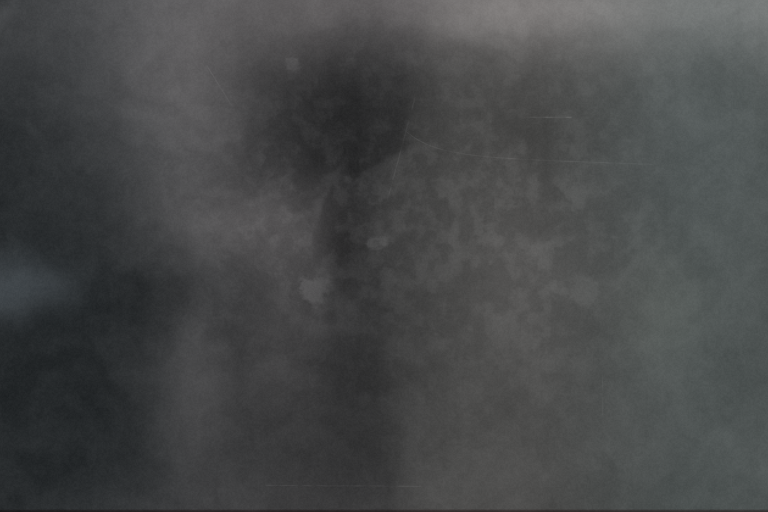
Reproduce this texture procedurally as a Shadertoy shader.

```glsl
// A worn, dark metal sheet: broad soft reflections over a blue-black left side
// and a grey-green right side, built from warped Gaussian glows, then finished
// with fractal stains, ragged scuffs, broken hairline scratches and fine grain.

const vec3 DARK_LEFT   = vec3(0.142, 0.155, 0.162);
const vec3 DARK_MIDDLE = vec3(0.192, 0.193, 0.196);
const vec3 GREY_RIGHT  = vec3(0.296, 0.295, 0.291);
const vec3 GREEN_RIGHT = vec3(0.306, 0.328, 0.325);
const vec3 WARM_LIGHT  = vec3(1.04, 0.98, 0.98);
const vec3 COOL_LIGHT  = vec3(0.92, 1.00, 1.08);
const vec3 OLIVE_LIGHT = vec3(1.00, 1.06, 0.88);
const float WARP_AMOUNT    = 0.075;
const float STAIN_AMOUNT   = 0.060;
const float WORN_AMOUNT    = 0.026;
const float GRAIN_AMOUNT   = 0.036;
const float SCRATCH_AMOUNT = 0.060;
const float SCRATCH_WIDTH  = 0.0013;

float hash(vec2 p) {
    vec3 q = fract(vec3(p.xyx) * 0.1031);
    q += dot(q, q.yzx + 33.33);
    return fract((q.x + q.y) * q.z);
}

float noise(vec2 p) {
    vec2 i = floor(p), f = fract(p);
    f = f * f * (3.0 - 2.0 * f);
    return mix(mix(hash(i), hash(i + vec2(1, 0)), f.x),
               mix(hash(i + vec2(0, 1)), hash(i + vec2(1, 1)), f.x), f.y);
}

float fbm(vec2 p) {
    float sum = 0.0, amp = 0.5;
    for (int i = 0; i < 5; i++) {
        sum += amp * noise(p);
        p = mat2(1.6, 1.2, -1.2, 1.6) * p + 7.3;
        amp *= 0.5;
    }
    return sum;
}

float glow(vec2 p, vec2 center, vec2 radius) {
    vec2 d = (p - center) / radius;
    return exp(-dot(d, d));
}

float lineMask(float dist) {
    float w = max(SCRATCH_WIDTH, 0.7 / iResolution.y);
    return exp(-dist * dist / (w * w));
}

float scratch(vec2 p, vec2 a, vec2 b) {
    vec2 ab = b - a;
    float t = clamp(dot(p - a, ab) / dot(ab, ab), 0.0, 1.0);
    return lineMask(length(p - a - ab * t)) * smoothstep(0.15, 0.8, noise(p * 70.0));
}

// Large reflections and shadows
vec3 reflections(vec2 p) {
    float upper = smoothstep(0.45, 0.7, p.y);
    float edge = 0.755 + 0.21 * max(p.y - 0.62, 0.0);
    float right = mix(smoothstep(-0.12, 0.20, p.x - edge),
                      smoothstep(-0.02, 0.03, p.x - edge), mix(0.12, 0.35, upper));
    vec3 left = mix(DARK_LEFT, DARK_MIDDLE, smoothstep(0.1, 0.65, p.x));
    vec3 col = mix(left, mix(GREY_RIGHT, GREEN_RIGHT, smoothstep(1.0, 1.4, p.x)), right);

    // Bright upper border
    float top = mix(0.07, 0.18, smoothstep(0.3, 0.7, p.x)) - 0.035 * right;
    col += WARM_LIGHT * top * exp(-pow((1.0 - p.y) / 0.12, 2.0));

    // Light on the left half
    col += WARM_LIGHT * (0.170 * glow(p, vec2(0.36, 0.82), vec2(0.16, 0.27))
                       + 0.060 * glow(p, vec2(0.10, 0.85), vec2(0.22, 0.22))
                       + 0.120 * glow(p, vec2(0.52, 0.565), vec2(0.17, 0.085))
                       + 0.055 * glow(p, vec2(0.57, 0.43), vec2(0.11, 0.10))
                       + 0.055 * glow(p, vec2(0.56, 0.26), vec2(0.09, 0.16))
                       + 0.105 * glow(p, vec2(0.39, 0.23), vec2(0.085, 0.20))
                       + 0.050 * glow(p, vec2(0.42, 0.0), vec2(0.40, 0.07)));
    col += COOL_LIGHT * 0.115 * glow(p, vec2(0.03, 0.445), vec2(0.10, 0.06));

    // Light on the right half
    col += WARM_LIGHT * (0.045 * glow(p, vec2(1.06, 0.99), vec2(0.24, 0.09))
                       + 0.040 * glow(p, vec2(1.02, 0.47), vec2(0.13, 0.17)));
    col += OLIVE_LIGHT * 0.032 * glow(p, vec2(1.29, 0.39), vec2(0.09, 0.10));
    col += COOL_LIGHT * 0.028 * glow(p, vec2(1.36, 0.70), vec2(0.18, 0.18));

    // Shadows
    col -= 0.030 * glow(p, vec2(0.64, 0.75), vec2(0.17, 0.13));
    col -= 0.060 * glow(p, vec2(0.69, 0.53), vec2(0.045, 0.08));
    col -= 0.020 * glow(p, vec2(1.10, 0.74), vec2(0.14, 0.05));
    col -= 0.015 * glow(p, vec2(0.70, 0.18), vec2(0.08, 0.20));
    return col;
}

// Small pale scuffs with ragged rims
float scuffs(vec2 p, float rag) {
    float s = glow(p, vec2(0.570, 0.872), vec2(0.024, 0.014))
            + 0.6 * glow(p, vec2(0.640, 0.882), vec2(0.012, 0.014))
            + glow(p, vec2(0.732, 0.527), vec2(0.024, 0.014))
            + 0.8 * glow(p, vec2(0.605, 0.440), vec2(0.045, 0.040));
    return smoothstep(0.30, 0.95, s + (rag - 0.5) * 2.0 * smoothstep(0.02, 0.4, s));
}

float scratches(vec2 p) {
    float s = 1.2 * scratch(p, vec2(1.025, 0.771), vec2(1.115, 0.771));
    s += 0.6 * scratch(p, vec2(0.816, 0.83), vec2(0.757, 0.61));
    s += 0.7 * scratch(p, vec2(0.52, 0.052), vec2(0.84, 0.050));
    s += 0.5 * scratch(p, vec2(0.405, 0.87), vec2(0.455, 0.79));
    s += 0.6 * scratch(p, vec2(1.177, 0.27), vec2(1.177, 0.19));
    float arc = 0.692 + 0.064 * exp(-max(p.x - 0.78, 0.0) / 0.06) - 0.035 * max(p.x - 0.9, 0.0);
    float span = smoothstep(0.77, 0.80, p.x) * (1.0 - smoothstep(1.1, 1.42, p.x));
    return s + 0.8 * span * lineMask(p.y - arc) * noise(p * 40.0);
}

void mainImage(out vec4 fragColor, in vec2 fragCoord) {
    vec2 p = fragCoord / iResolution.xy * vec2(1.5, 1.0);
    vec2 warp = vec2(fbm(p * 7.0), fbm(p * 7.0 + 19.0)) - 0.48;
    vec3 col = reflections(p + WARP_AMOUNT * warp);

    // Stains, finely broken worn patches and brushed streaks
    float stain = fbm(p * 12.0 + 3.0 * warp), rag = fbm(p * 45.0);
    float streak = noise(vec2(p.x * 90.0, p.y * 7.0)) - 0.5;
    col += STAIN_AMOUNT * (stain - 0.48) + 0.025 * (rag - 0.48) + 0.006 * streak;
    float wornZone = glow(p, vec2(1.0, 0.58), vec2(0.28, 0.32)) + glow(p, vec2(0.60, 0.58), vec2(0.20, 0.22));
    col += WORN_AMOUNT * wornZone * (smoothstep(0.44, 0.62, 0.35 * stain + 0.65 * rag) - 0.35);
    col += 0.042 * scuffs(p, rag);

    // Scratches, grain and the dark lower rim
    col += SCRATCH_AMOUNT * scratches(p);
    col += GRAIN_AMOUNT * (0.65 * noise(p * 420.0) + 0.35 * noise(p * 190.0) - 0.5);
    col *= mix(vec3(0.70, 0.62, 0.62), vec3(1.0), smoothstep(0.001, 0.007, p.y));
    fragColor = vec4(clamp(col, 0.0, 1.0), 1.0);
}
```
